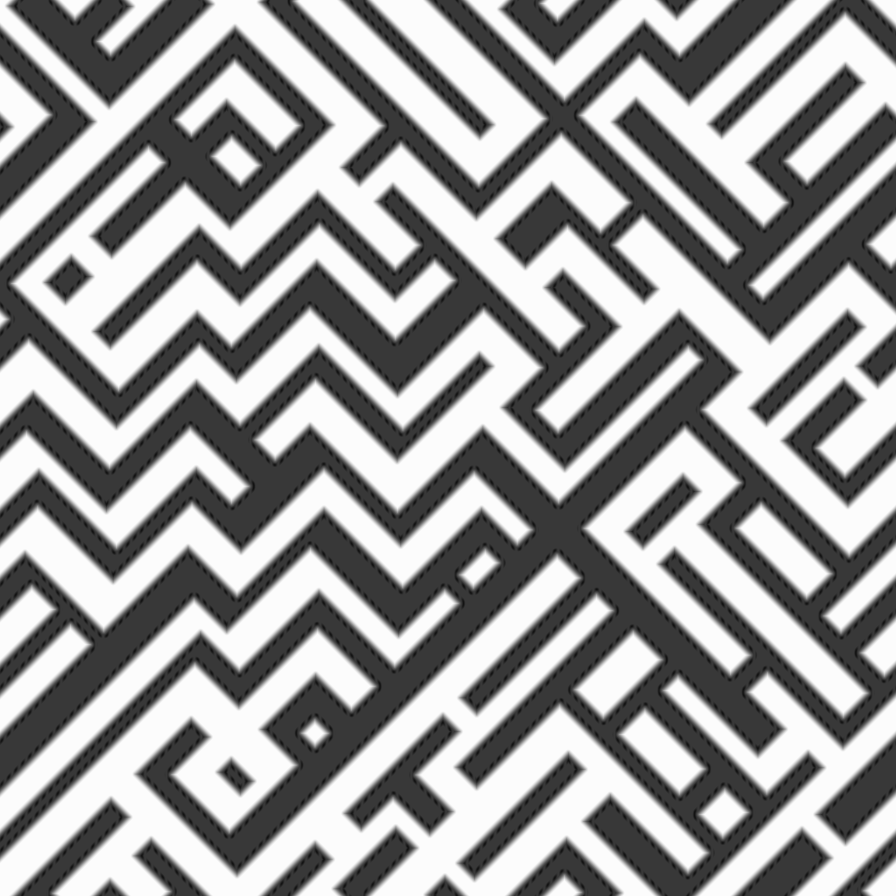
This pattern is drawn by a WebGL 1 fragment shader. Its source:

```glsl
precision highp float;
// Seamless diagonal maze of dark and white bands with uneven widths.

uniform vec2 u_resolution;

const float TAU = 6.28318;
const float CELLS = 22.0; // even, so that cell parity survives the wrap

float hash(vec2 p) {
  return fract(sin(dot(p, vec2(127.1, 311.7))) * 43758.5);
}

// Jittered lower borders of a cell along both diagonal axes, repeating every CELLS.
vec2 cellBorder(vec2 cell) {
  vec2 k = floor(mod(cell + 0.5, CELLS));
  return cell + 0.5 * vec2(hash(vec2(k.x, 3.0)), hash(vec2(k.y, 8.0)));
}

// 1 where the bands run like a slash, 0 where they run like a backslash.
float bandDirection(vec2 cell) {
  vec2 id = floor(mod(vec2(cell.x + cell.y, cell.x - cell.y) + 0.5, 2.0 * CELLS));
  vec2 place = id / (2.0 * CELLS);
  vec2 block = floor(place * vec2(12.0, 8.0) + 0.001);

  float scattered = step(0.47, hash(block + 5.0));
  float zigzag = mod(block.x, 2.0);
  float zigzagArea = step(0.55, sin(TAU * place.x) - cos(TAU * place.y));
  float slash = mix(scattered, zigzag, zigzagArea);

  // Rare flips cut bands and add hooks.
  float flip = step(hash(id + 17.0), mix(0.11, 0.05, zigzagArea));
  return abs(slash - flip);
}

// Even nodes are dark, odd nodes white; cells between them follow the direction.
float isDark(vec2 cell) {
  vec2 odd = floor(mod(cell + 0.5, 2.0));
  if (odd.x == odd.y) return 1.0 - odd.x;
  return abs(bandDirection(cell) - odd.y);
}

float boxDistance(vec2 p, vec2 low, vec2 high) {
  return length(max(max(low - p, p - high), 0.0));
}

void main() {
  vec2 uv = gl_FragCoord.xy / u_resolution;
  vec2 p = CELLS * vec2(uv.x + uv.y, uv.x - uv.y);

  // Cell that holds this point on the uneven lattice.
  vec2 cell = floor(p);
  cell -= vec2(1.0) - step(cellBorder(cell), p);
  float dark = isDark(cell);

  // Distance to the nearest cell of the other colour.
  float gap = 1.0;
  for (int j = -1; j <= 1; j++) {
    for (int i = -1; i <= 1; i++) {
      vec2 other = cell + vec2(float(i), float(j));
      if (isDark(other) != dark) {
        gap = min(gap, boxDistance(p, cellBorder(other), cellBorder(other + 1.0)));
      }
    }
  }
  float depth = (2.0 * dark - 1.0) * gap / (CELLS * sqrt(2.0));

  // Soft edge with a dotted darker rim just inside the bands.
  float shade = mix(0.99, 0.22, smoothstep(-0.0046, 0.0046, depth));
  float rim = 1.0 - smoothstep(0.0, 0.003, abs(depth - 0.006));
  float dots = 0.5 + 0.5 * sin(TAU * 128.0 * uv.x);
  shade -= 0.15 * rim * dots;

  gl_FragColor = vec4(vec3(shade), 1.0);
}
```
